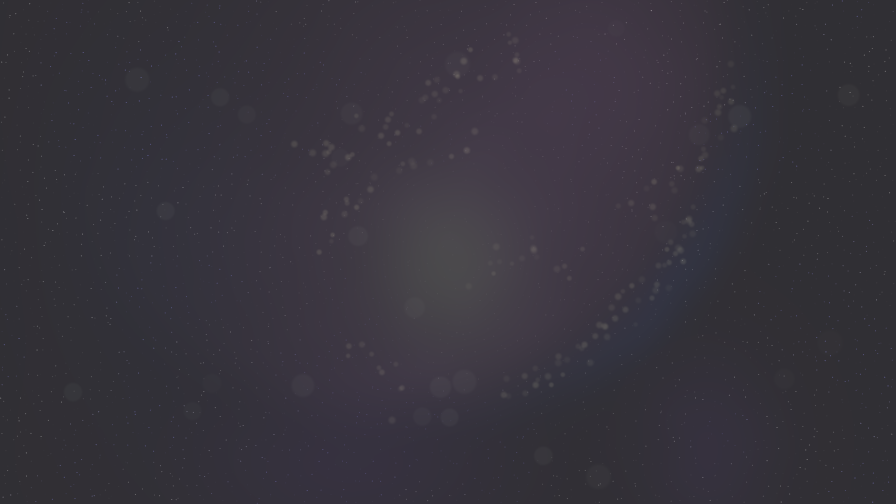
Reproduce this background procedurally as a Shadertoy shader.

```glsl
// A dim violet nebula with a blue curved rim, trails of soft motes and fine stars.

const vec2 CENTER = vec2(0.889, 0.5);
const vec3 SPACE = vec3(0.190, 0.184, 0.203);
const vec3 PLUM = vec3(0.064, 0.038, 0.072);
const vec3 UPPER_PLUM = vec3(0.036, 0.017, 0.036);
const vec3 CORE = vec3(0.036, 0.064, 0.020);
const vec3 BLUE = vec3(0.002, 0.016, 0.046);
const vec3 VIOLET = vec3(0.022, 0.010, 0.044);
const vec3 MOTE = vec3(0.105, 0.105, 0.070);
const vec3 BOKEH = vec3(0.026, 0.029, 0.024);
const vec3 STAR = vec3(0.21, 0.21, 0.20);
const vec2 RIM_CENTER = vec2(0.75, 0.90);
const float RIM_RADIUS = 0.755;
const float MOTE_RADIUS = 0.0085;
const float STAR_CELL = 0.024;
const int BOKEH_COUNT = 26;

float hash(vec2 p) {
    vec3 q = fract(p.xyx * 0.1031);
    q += dot(q, q.yzx + 33.33);
    return fract((q.x + q.y) * q.z);
}

vec2 hash2(vec2 p) {
    return vec2(hash(p), hash(p + vec2(37.7, 11.3)));
}

float noise(vec2 p) {
    vec2 i = floor(p), f = fract(p);
    f = f * f * (3.0 - 2.0 * f);
    float low = mix(hash(i), hash(i + vec2(1, 0)), f.x);
    float high = mix(hash(i + vec2(0, 1)), hash(i + vec2(1, 1)), f.x);
    return mix(low, high, f.y);
}

float fbm(vec2 p) {
    return 0.55 * noise(p) + 0.3 * noise(p * 2.1 + 7.0) + 0.15 * noise(p * 4.3 + 19.0);
}

float glow(vec2 p, vec2 center, vec2 size) {
    vec2 q = (p - center) / size;
    return exp(-dot(q, q));
}

float softDisc(vec2 p, vec2 center, float radius) {
    return 1.0 - smoothstep(0.25 * radius, radius, length(p - center));
}

// Motes scattered about a quadratic curve from a to c, bent towards b.
float trail(vec2 p, vec2 a, vec2 b, vec2 c, int count, float spread, float seed) {
    float sum = 0.0;
    for (int i = 0; i < count; i++) {
        vec2 id = vec2(float(i) + 1.0, seed);
        float t = (float(i) + hash(id)) / float(count);
        vec2 spot = mix(mix(a, b, t), mix(b, c, t), t);
        vec2 jitter = hash2(id + 5.0) + hash2(id + 9.0) - 1.0;
        float size = MOTE_RADIUS * mix(0.75, 1.25, hash(id + 13.0));
        sum += softDisc(p, spot + spread * jitter, size) * mix(0.3, 1.0, hash(id + 17.0));
    }
    return sum;
}

float stars(vec2 p, float cell, float pixel) {
    vec2 id = floor(p / cell);
    vec2 spot = (id + 0.1 + 0.8 * hash2(id + 71.0)) * cell;
    float radius = max(0.0014, 0.7 * pixel);
    float power = hash(id + 131.0);
    return (1.0 - smoothstep(0.3 * radius, 1.5 * radius, length(p - spot))) * power * power;
}

void mainImage(out vec4 fragColor, in vec2 fragCoord) {
    float pixel = 1.0 / iResolution.y;
    vec2 p = (fragCoord - 0.5 * iResolution.xy) * pixel + CENTER;

    // Nebula body, bounded by the curved rim on the lower right
    float cloud = fbm(p * 4.0);
    float rim = length(p - RIM_CENTER) - RIM_RADIUS + 0.04 * (cloud - 0.5);
    float inside = 1.0 - smoothstep(-0.12, 0.05, rim);
    vec3 color = SPACE;
    color += PLUM * inside * glow(p, vec2(0.93, 0.53), vec2(0.45, 0.56)) * (0.8 + 0.4 * cloud);
    color += UPPER_PLUM * inside * glow(p, vec2(1.23, 0.88), vec2(0.24, 0.28));
    color += CORE * glow(p, vec2(0.89, 0.475), vec2(0.145, 0.165));

    // Blue rim and outer hazes
    color += BLUE * exp(-rim * rim / 0.003) * glow(p, vec2(1.32, 0.44), vec2(0.34, 0.42));
    color += BLUE * 0.4 * glow(p, vec2(0.32, 0.52), vec2(0.24, 0.36));
    color += VIOLET * glow(p, vec2(0.70, 0.08), vec2(0.30, 0.17));
    color += VIOLET * (0.4 + cloud) * glow(p, vec2(1.39, 0.11), vec2(0.14, 0.17));

    // Large faint discs
    for (int i = 0; i < BOKEH_COUNT; i++) {
        vec2 id = vec2(float(i) + 3.0, 47.0);
        vec2 spot = hash2(id) * vec2(1.65, 0.9) + 0.05;
        float radius = mix(0.018, 0.029, hash(id + 21.0));
        float disc = 1.0 - smoothstep(0.7 * radius, radius, length(p - spot));
        color += BOKEH * disc * mix(0.3, 1.0, hash(id + 29.0));
    }

    // Mote trails: upper arc, inner arc, right arm, rim, core and lower left
    float motes = trail(p, vec2(0.60, 0.70), vec2(0.84, 0.76), vec2(1.04, 0.93), 42, 0.06, 2.0);
    motes += trail(p, vec2(0.64, 0.50), vec2(0.68, 0.63), vec2(0.94, 0.73), 20, 0.035, 23.0);
    motes += trail(p, vec2(1.46, 0.86), vec2(1.42, 0.70), vec2(1.24, 0.56), 26, 0.045, 41.0);
    motes += trail(p, vec2(1.40, 0.58), vec2(1.28, 0.36), vec2(1.00, 0.22), 52, 0.035, 61.0);
    motes += trail(p, vec2(0.95, 0.46), vec2(1.03, 0.54), vec2(1.14, 0.47), 15, 0.04, 83.0) * 0.7;
    motes += trail(p, vec2(0.68, 0.30), vec2(0.78, 0.32), vec2(0.80, 0.15), 10, 0.03, 97.0);
    color += MOTE * motes * 0.8;

    // Fine stars, sparse over the bright body
    float clear = 1.0 - 0.9 * glow(p, vec2(0.92, 0.52), vec2(0.46, 0.55));
    float field = stars(p, STAR_CELL, pixel) + stars(p + 3.1, 1.45 * STAR_CELL, pixel);
    vec3 tint = mix(STAR, vec3(0.13, 0.13, 0.26), smoothstep(0.5, 0.75, noise(p * 7.0 + 31.0)));
    color += tint * field * clear;

    fragColor = vec4(color, 1.0);
}
```
